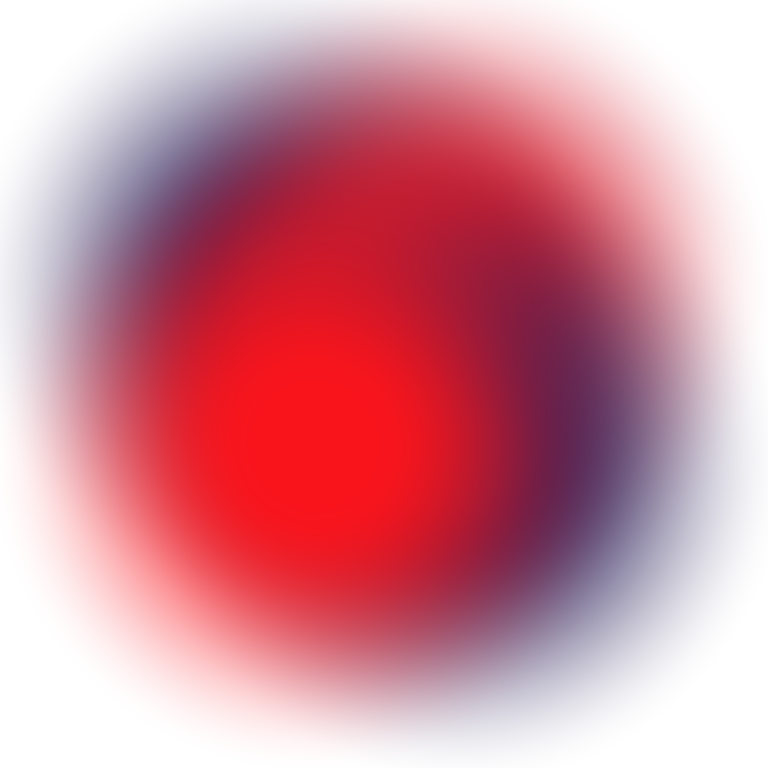
A Shadertoy shader for this background:

```glsl
// Soft overlapping discs of red and navy, blurred into one glowing orb on white.

// Coverage of a blurred disc: solid near its centre, fading smoothly outward.
float softDisc(vec2 uv, vec2 center) {
    return 1.0 - smoothstep(0.08, 0.432, distance(uv, center));
}

void mainImage(out vec4 fragColor, in vec2 fragCoord) {
    vec2 uv = fragCoord / iResolution.xy;

    vec3 navy = vec3(0.17, 0.13, 0.35);
    vec3 crimson = vec3(0.84, 0.11, 0.17);
    vec3 scarlet = vec3(0.975, 0.08, 0.11);

    // Discs stacked from back to front
    vec3 color = vec3(1.0);
    color = mix(color, navy, softDisc(uv, vec2(0.380, 0.622)));
    color = mix(color, crimson, softDisc(uv, vec2(0.586, 0.622)));
    color = mix(color, navy, softDisc(uv, vec2(0.600, 0.402)));
    color = mix(color, scarlet, softDisc(uv, vec2(0.410, 0.420)));

    fragColor = vec4(color, 1.0);
}
```
